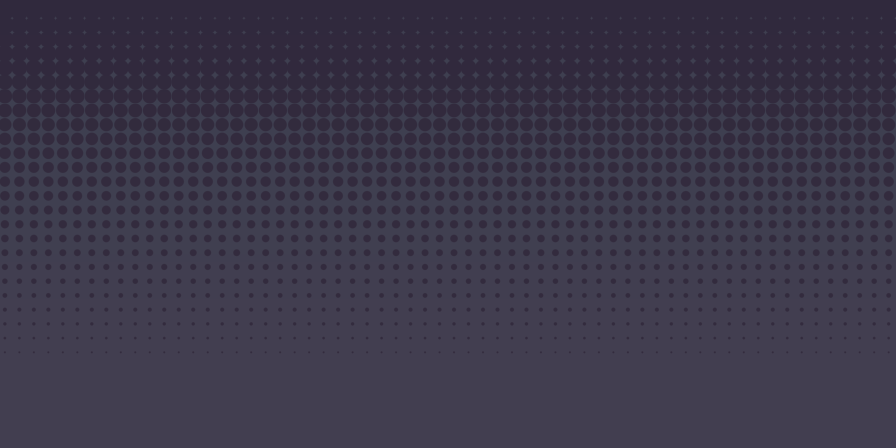
Write a WebGL 2 fragment shader that draws this pattern.

```glsl
#version 300 es
precision highp float;
// Halftone fade: dark dots on slate that swell upward until they merge into solid plum.

// Lengths are in canvas heights.
#define PITCH vec2(0.03234, 0.03174)
#define FIRST_DOT vec2(0.0109, 0.2135)
#define FIRST_RADIUS 0.0021
#define RADIUS_GROWTH 0.0248
#define FADE_BOTTOM 0.198
#define FADE_TOP 0.977
#define SLATE_LOW vec3(0.260, 0.243, 0.312)
#define SLATE_MID vec3(0.245, 0.247, 0.314)
#define PLUM_DOT vec3(0.200, 0.170, 0.242)
#define PLUM_TOP vec3(0.190, 0.160, 0.238)

uniform vec2 u_resolution;
out vec4 fragColor;

// Signed distance to the nearest dot of the grid.
float dotGrid(vec2 p, float radius) {
    vec2 cell = (p - FIRST_DOT) / PITCH;
    vec2 offset = (fract(cell + 0.5) - 0.5) * PITCH;
    return length(offset) - radius;
}

void main() {
    vec2 p = gl_FragCoord.xy / u_resolution.y;
    float pixel = 1.0 / u_resolution.y;

    // Dots grow steadily with height.
    float radius = FIRST_RADIUS + RADIUS_GROWTH * (p.y - FIRST_DOT.y);
    float dist = dotGrid(p, radius);
    float ink = 1.0 - smoothstep(-0.75 * pixel, 0.75 * pixel, dist);

    // Plain bands below the first row and above the last gaps.
    ink *= smoothstep(-pixel, pixel, p.y - FADE_BOTTOM);
    ink = max(ink, smoothstep(-pixel, pixel, p.y - FADE_TOP));

    // Faint vertical tints of both inks.
    vec3 slate = mix(SLATE_LOW, SLATE_MID, smoothstep(0.2, 0.65, p.y));
    vec3 plum = mix(PLUM_DOT, PLUM_TOP, smoothstep(0.6, 0.95, p.y));
    fragColor = vec4(mix(slate, plum, ink), 1.0);
}
```
